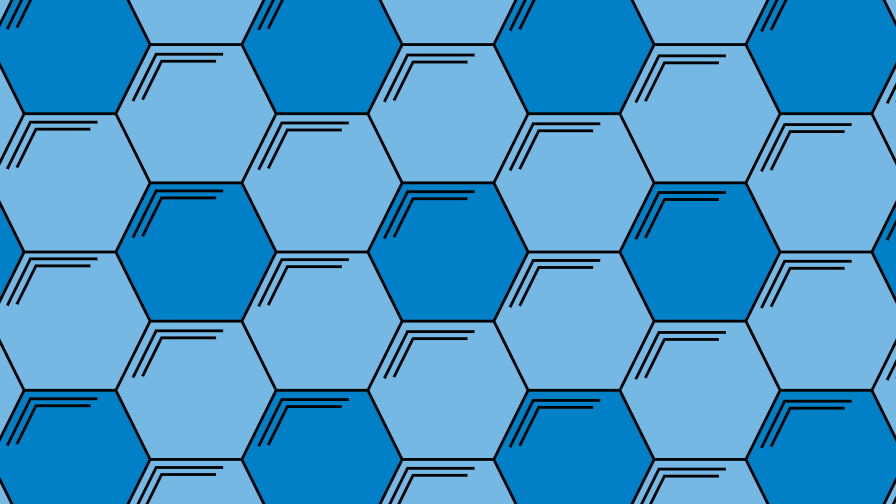
This pattern is drawn by a Shadertoy shader. Its source:

```glsl
// Blue honeycomb tiling with black outlines and a double corner highlight in each cell
#define COLUMN 0.25          // column pitch, in canvas heights
#define ROW 0.2744           // row pitch
#define HALF_TOP 0.0910      // half length of a flat edge
#define HALF_WIDTH 0.1590    // centre to side vertex
#define LINE 0.0056          // stroke width
#define INSET vec2(0.0109, -0.0139)     // step from outer to inner highlight
#define DRIFT vec2(-0.0006, -0.0008)    // highlight slip per column
#define ROW_SLIP 0.0016      // highlight slip per half row
#define LIGHT vec3(0.46, 0.72, 0.89)
#define DEEP vec3(0.0, 0.50, 0.78)
#define INK vec3(0.0, 0.005, 0.01)

// Unit normal of the upper right side
vec2 sideNormal() {
    return normalize(vec2(0.5 * ROW, HALF_WIDTH - HALF_TOP));
}

float hexagon(vec2 p) {
    p = abs(p);
    return max(p.y - 0.5 * ROW, dot(p - vec2(HALF_WIDTH, 0.0), sideNormal()));
}

// Mitred stroke: a horizontal arm and a leg parallel to the upper left side
float chevron(vec2 p, float arm, float leg) {
    vec2 n = sideNormal() * vec2(-1.0, 1.0);
    vec2 down = vec2(-n.y, n.x);
    float stroke = abs(max(p.y, dot(p, n))) - 0.5 * LINE;
    return max(stroke, max(p.x - arm, dot(p, down) - leg));
}

float coverage(float d, float pixel) {
    return clamp(0.5 - d / pixel, 0.0, 1.0);
}

void mainImage(out vec4 fragColor, in vec2 fragCoord) {
    float pixel = 1.0 / iResolution.y;
    vec2 p = (fragCoord - 0.5 * iResolution.xy) * pixel;

    // Two interleaved rectangular lattices; keep the cell that holds p
    vec2 pitch = vec2(2.0 * COLUMN, ROW);
    vec2 evenCentre = pitch * floor(p / pitch + 0.5);
    vec2 oddCentre = pitch * (floor(p / pitch) + 0.5);
    bool isEven = hexagon(p - evenCentre) < hexagon(p - oddCentre);
    vec2 centre = isEven ? evenCentre : oddCentre;
    vec2 q = p - centre;
    float column = floor(centre.x / COLUMN + 0.5);
    float halfRow = floor(2.0 * centre.y / ROW + 0.5);

    // Every third half row is deep blue
    vec3 colour = mod(halfRow + 0.5, 3.0) < 1.0 ? DEEP : LIGHT;

    // Highlights sit slightly differently from row to row and column to column
    vec2 corner = vec2(-0.0803, 0.5 * ROW - 0.0208) + DRIFT * column;
    corner.y += ROW_SLIP * floor(mod(2.5 - halfRow, 4.0));
    float ink = abs(hexagon(q)) - 0.5 * LINE;
    ink = min(ink, chevron(q - corner, 0.1329, 0.1035));
    ink = min(ink, chevron(q - corner - INSET, 0.108, 0.085));

    fragColor = vec4(mix(colour, INK, coverage(ink, pixel)), 1.0);
}
```
